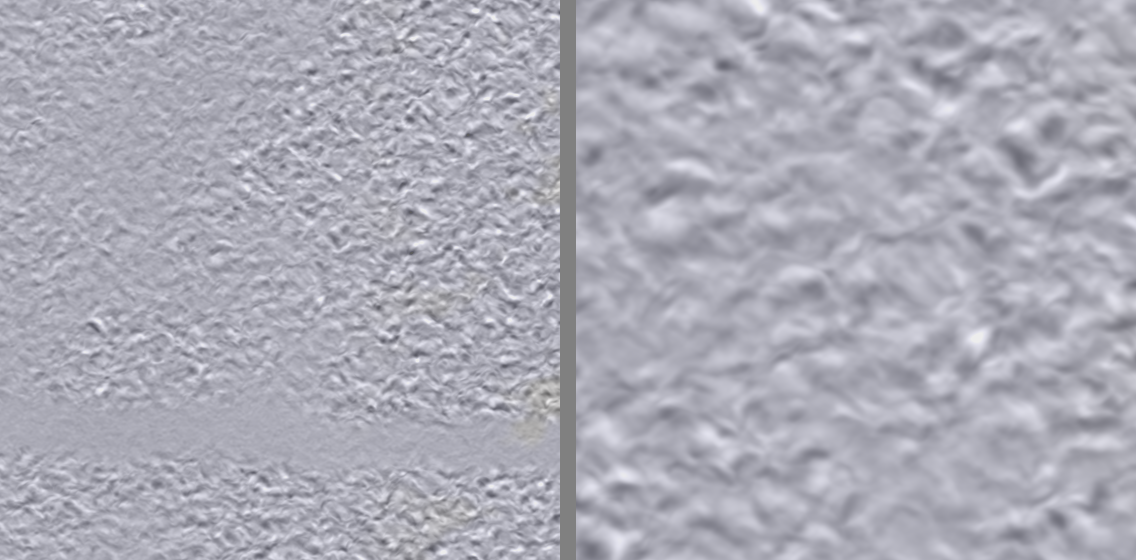
Left: the whole. Right: its middle third, enlarged.
Reproduce this texture procedurally as a three.js fragment shader.

```glsl
// Draws rough grey-lilac painted plaster with wrinkled relief and a smooth trowelled band.
varying vec2 vUv;

const vec3 PAINT = vec3(0.672, 0.672, 0.717);
const vec3 STAIN_TINT = vec3(0.005, 0.0, -0.045);
const float WRINKLE_CELLS = 45.0;

// Four random values from 0 to 1 for one cell
vec4 hash4(vec2 cell, float seed) {
  vec4 p = fract(vec4(cell.xyx, cell.y + seed) * vec4(0.1031, 0.1030, 0.0973, 0.1099) + seed * 0.137);
  p += dot(p, p.wzxy + 33.33);
  return fract((p.xxyz + p.yzzw) * p.zywx);
}

// Soft irregular patches, about -1 to 1
float layeredSines(vec2 p, float phase) {
  float sum = 0.0;
  float weight = 0.5;
  mat2 turn = mat2(0.8, 0.6, -0.6, 0.8);
  for (int i = 0; i < 5; i++) {
    sum += weight * sin(p.x + phase + 1.3 * sin(p.y * 0.8 + phase * 1.7));
    p = turn * p * 1.65 + 2.1;
    weight *= 0.68;
  }
  return sum;
}

// Slope of one elongated bump: a light flank beside a dark one
float bumpSlope(vec2 offset, float tilt, float stretch) {
  float c = cos(tilt);
  float s = sin(tilt);
  vec2 q = vec2(c * offset.x + s * offset.y, c * offset.y - s * offset.x);
  q.y *= stretch;
  float falloff = max(0.0, 1.0 - dot(q, q));
  return 6.0 * q.y * falloff * falloff;
}

// Cellular scatter of tilted bumps and dents, lit from above
float wrinkles(vec2 p, float stretch, float seed) {
  vec2 cell = floor(p);
  float sum = 0.0;
  for (int y = -1; y <= 1; y++) {
    for (int x = -1; x <= 1; x++) {
      vec2 neighbour = cell + vec2(float(x), float(y));
      for (int k = 0; k < 2; k++) {
        vec4 rnd = hash4(neighbour, seed + 7.3 * float(k));
        float tilt = (rnd.z - 0.5) * 1.7;
        float height = rnd.w * 2.0 - 1.0;
        sum += height * bumpSlope(p - neighbour - rnd.xy, tilt, stretch);
      }
    }
  }
  return sum;
}

// 1 inside the smooth, slightly sinking band across the lower wall
float trowelBand(vec2 uv) {
  float wobble = 0.016 * layeredSines(uv * vec2(14.0, 9.0), 4.0);
  float distanceToCentre = abs(uv.y - 0.24 + 0.045 * uv.x + wobble);
  return 1.0 - smoothstep(0.025, 0.065, distanceToCentre);
}

// Roughness grows to the right and below the band, with worn patches
float roughness(vec2 uv) {
  float patches = layeredSines(uv * vec2(9.0, 11.0), 1.0);
  float lower = 1.0 - smoothstep(0.15, 0.22, uv.y);
  float level = uv.x + 0.25 * lower + 0.38 * patches;
  float rough = mix(0.034, 0.083, smoothstep(-0.1, 0.85, level));
  return rough * (1.0 - 0.78 * trowelBand(uv));
}

void main() {
  vec2 warp = vec2(layeredSines(vUv * 50.0, 2.0), layeredSines(vUv * 50.0, 5.0));
  vec2 p = (vUv + 0.004 * warp) * WRINKLE_CELLS;

  // Relief in three sizes
  float relief = wrinkles(p, 1.6, 1.0);
  relief += 0.50 * wrinkles(p * 1.9 + 11.0, 1.5, 3.0);
  relief += 0.30 * wrinkles(p * 0.55 + 5.0, 2.4, 6.0);

  // Broad tone and fine surface grain
  float tone = 0.010 * layeredSines(vUv * 7.0, 3.0);
  tone += 0.009 * wrinkles(vUv * 130.0, 1.2, 9.0);

  // Faint warm stains towards the right edge
  float stain = smoothstep(0.1, 0.8, layeredSines(vUv * vec2(13.0, 17.0), 6.0));
  stain *= smoothstep(0.55, 0.95, vUv.x);

  vec3 colour = PAINT + roughness(vUv) * relief + tone + STAIN_TINT * stain;
  gl_FragColor = vec4(clamp(colour, 0.36, 0.93), 1.0);
}
```
